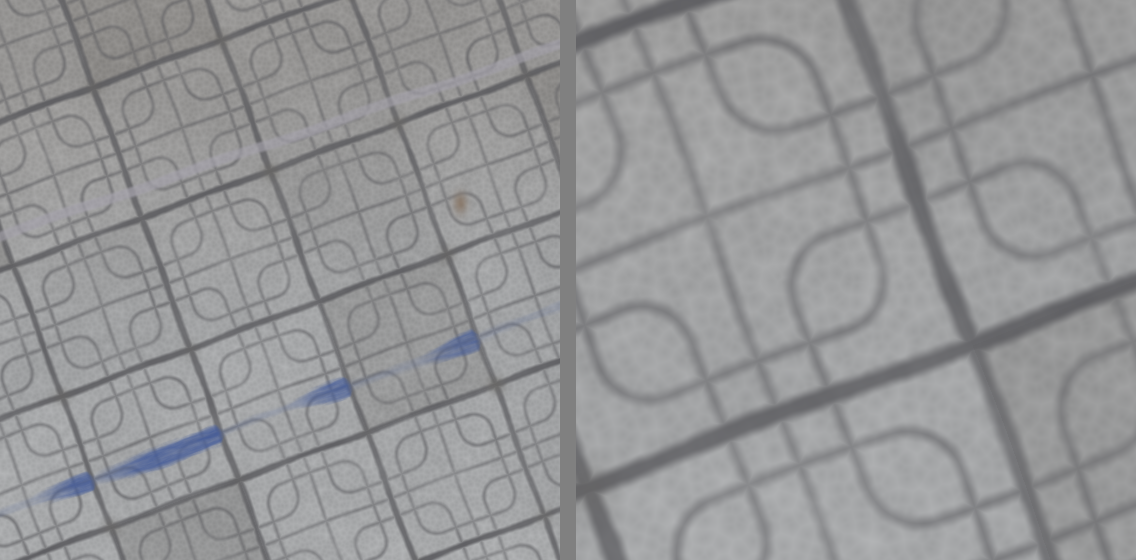
Left, the full canvas; right, a detail of the centre.
Write a three.js fragment shader that draws this pattern.

```glsl
varying vec2 vUv;

#define TILE vec2(0.2443, 0.2492)
#define ORIGIN vec2(0.569, 0.462)
#define ANGLE 0.354
#define LOOP_HALF 0.366
#define LOOP_RADIUS 0.135
#define THIN 0.024
#define JOINT 0.044
#define SOFT 0.015
#define GROOVE vec3(0.35, 0.35, 0.365)
#define BLUE vec3(0.27, 0.36, 0.60)
#define STRIP vec3(0.64, 0.63, 0.665)

vec2 hash2(vec2 p) {
  return fract(sin(vec2(dot(p, vec2(127.1, 311.7)), dot(p, vec2(269.5, 183.3)))) * 4375.85);
}

// Distance to the nearest scattered point
float cellular(vec2 p) {
  vec2 cell = floor(p);
  float nearest = 2.0;
  for (int y = -1; y <= 1; y++) {
    for (int x = -1; x <= 1; x++) {
      vec2 n = cell + vec2(float(x), float(y));
      nearest = min(nearest, length(n + hash2(n) - p));
    }
  }
  return nearest;
}

// Layered sines, about -1 to 1
float clouds(vec2 p) {
  float sum = 0.0, amp = 0.5;
  for (int i = 0; i < 4; i++) {
    sum += amp * sin(p.x + 1.7 * sin(p.y)) * cos(p.y - 1.3 * sin(p.x * 0.8));
    p = mat2(1.5, 1.2, -1.2, 1.5) * p + 2.3;
    amp *= 0.6;
  }
  return sum;
}

float roundedSquare(vec2 p) {
  vec2 q = abs(p) - LOOP_HALF + LOOP_RADIUS;
  return length(max(q, 0.0)) + min(max(q.x, q.y), 0.0) - LOOP_RADIUS;
}

float stroke(float d, float width) {
  return 1.0 - smoothstep(0.5 * width - SOFT, 0.5 * width + SOFT, abs(d));
}

// Smear that swells along each tile and ends abruptly
float paint(vec2 t) {
  float s = fract(t.x - 0.02);
  float swell = smoothstep(0.45, 0.9, s) * (1.0 - smoothstep(0.95, 1.0, s));
  float heavy = smoothstep(-2.1, -1.5, t.x) * (1.0 - smoothstep(-1.08, -0.96, t.x));
  float load = max(swell, heavy) * (1.0 - 0.85 * smoothstep(1.05, 1.15, t.x));
  float streak = clouds(t * vec2(6.0, 38.0));
  float d = abs(t.y + 0.645 + 0.012 * sin(t.x * 3.1)) + 0.018 * streak;
  float halfWidth = 0.022 + 0.048 * load;
  float body = 1.0 - smoothstep(halfWidth - 0.02, halfWidth + 0.025, d);
  return body * (0.2 + 0.65 * load) * (0.85 + 0.3 * streak);
}

void main() {
  // Tilted tile coordinates
  vec2 d = vUv - ORIGIN;
  float c = cos(ANGLE), s = sin(ANGLE);
  vec2 t = vec2(c * d.x + s * d.y, c * d.y - s * d.x) / TILE;
  vec2 w = t + 0.005 * sin(t.yx * 7.0 + vec2(0.0, 2.0));
  vec2 cell = floor(w);
  vec2 p = fract(w) - 0.5;
  vec2 corner = fract(w + 0.5) - 0.5;

  // Concrete: brighter and cooler below, darker and warmer above
  float stain = clouds(vUv * 9.0);
  float grain = cellular(vUv * 110.0) - 0.5;
  vec3 col = mix(vec3(0.652, 0.658, 0.664), vec3(0.595, 0.590, 0.584),
                 smoothstep(0.35, 0.95, vUv.y - 0.12 * (vUv.x - 0.5)));
  col += 0.026 * (hash2(cell).x - 0.5);
  float dullTile = 1.0 - step(0.5, abs(mod(cell.x - 2.0 * cell.y, 7.0) - 2.0));
  col -= dullTile * vec3(0.045, 0.048, 0.052);
  col += 0.022 * stain + 0.05 * grain + 0.018 * clouds(vUv * 70.0);

  // Engraved loops around tile centres and tile corners, with mid lines
  float loops = max(stroke(roundedSquare(p), THIN), stroke(roundedSquare(corner), THIN));
  float mids = max(0.9 * stroke(p.x, THIN), stroke(p.y, THIN));
  float wear = 0.85 + 0.3 * clouds(t * 4.0 + 5.0);
  float groove = 0.57 * max(loops, mids) * wear;

  // Wide joints between tiles
  float jointWidth = JOINT + 0.012 * clouds(t * 9.0);
  float joints = max(0.88 * stroke(corner.x, jointWidth), stroke(corner.y, jointWidth));
  groove = max(groove, 0.88 * joints * (0.92 + 0.2 * clouds(t * 3.0)));
  col = mix(col, GROOVE, clamp(groove, 0.0, 1.0));

  // Dirt at the joint crossings
  float dirt = exp(-dot(corner, corner) * 260.0) * hash2(floor(w + 0.5)).y;
  col = mix(col, vec3(0.40, 0.39, 0.37), 0.55 * dirt);

  // Pale strip
  float strip = stroke(t.y - 1.18 + 0.025 * t.x + 0.008 * sin(t.x * 5.0), 0.07);
  col = mix(col, STRIP + 0.03 * grain, strip * (0.72 + 0.15 * stain));

  // Rust spot and blue smear
  vec2 rust = (vUv - vec2(0.822, 0.637)) / vec2(0.012, 0.018);
  col = mix(col, vec3(0.48, 0.38, 0.29), 0.6 * exp(-dot(rust, rust)));
  col = mix(col, BLUE, clamp(paint(t), 0.0, 1.0));

  gl_FragColor = vec4(col, 1.0);
}
```
